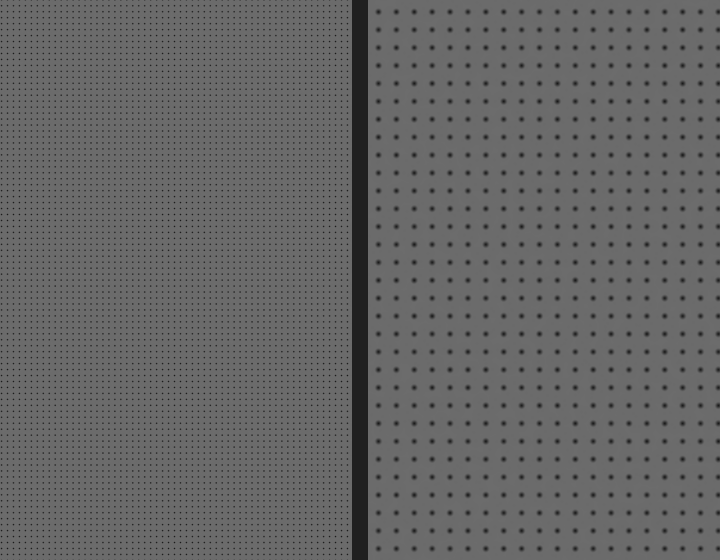
Left: the whole. Right: its middle third, enlarged.
Reproduce this pattern procedurally as a WebGL 2 fragment shader.

```glsl
#version 300 es
precision highp float;
// Grey perforated sheet: a fine square grid of small dark holes.
uniform vec2 u_resolution;
out vec4 fragColor;

const float COLUMNS = 59.02;              // grid pitches across the canvas
const vec2 GRID_OFFSET = vec2(0.26, 0.93); // first hole, in pitches
const float HOLE_RADIUS = 0.10;           // in pitches
const float HOLE_SOFTNESS = 0.147;        // half width of the edge, in pitches
const vec3 SHEET = vec3(0.42);
const vec3 HOLE = vec3(0.07);

vec2 hash2(vec2 cell) {
    vec3 q = fract(cell.xyx * vec3(0.1031, 0.1030, 0.0973));
    q += dot(q, q.yzx + 33.33);
    return fract((q.xx + q.yz) * q.zy);
}

// Distance to the nearest scattered point.
float cellular(vec2 p) {
    vec2 cell = floor(p);
    float nearest = 2.0;
    for (int y = -1; y <= 1; y++) {
        for (int x = -1; x <= 1; x++) {
            vec2 neighbour = cell + vec2(x, y);
            nearest = min(nearest, distance(p, neighbour + hash2(neighbour)));
        }
    }
    return nearest;
}

// Coverage of a soft-edged disc centred on the origin.
float disc(vec2 p, float radius, float softness) {
    return 1.0 - smoothstep(radius - softness, radius + softness, length(p));
}

void main() {
    float pixel = COLUMNS / u_resolution.x;
    vec2 p = gl_FragCoord.xy * pixel;

    // Faint mottling of the sheet
    float mottle = cellular(p * 1.7) - 0.45;
    vec3 colour = SHEET + 0.008 * mottle;

    // Holes at the grid points, with a slight change of depth
    vec2 grid = p - GRID_OFFSET + 0.5;
    float depth = mix(0.94, 1.0, hash2(floor(grid)).x);
    float softness = max(HOLE_SOFTNESS, 0.8 * pixel);
    float hole = disc(fract(grid) - 0.5, HOLE_RADIUS, softness);
    colour = mix(colour, HOLE, hole * depth);

    fragColor = vec4(colour, 1.0);
}
```
